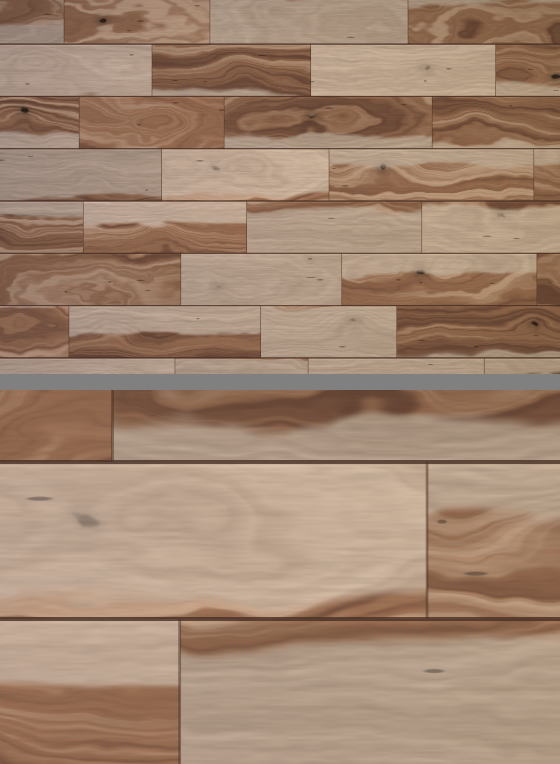
Top: the whole. Bottom: its middle third, enlarged.
Give the GLSL for this texture, as a WebGL 1 fragment shader.

```glsl
precision highp float;
// Hardwood floor: staggered planks with wavy heartwood, pale sapwood and knots.
uniform vec2 u_resolution;

float hash(vec2 p) {
  vec3 q = fract(p.xyx * vec3(0.1031, 0.1030, 0.0973));
  q += dot(q, q.yzx + 33.33);
  return fract((q.x + q.y) * q.z);
}

float noise(vec2 p) {
  vec2 i = floor(p), f = fract(p);
  f = f * f * (3.0 - 2.0 * f);
  return mix(mix(hash(i), hash(i + vec2(1.0, 0.0)), f.x),
             mix(hash(i + vec2(0.0, 1.0)), hash(i + 1.0), f.x), f.y);
}

float fbm(vec2 p) {
  float sum = 0.0, amp = 0.5;
  for (int i = 0; i < 4; i++) {
    sum += amp * noise(p);
    p = p * 2.03 + 17.1;
    amp *= 0.5;
  }
  return sum;
}

// Position of the k-th butt joint in a row, in plank heights.
float joint(float k, float row) {
  float stagger = mix(2.86, 1.05, mod(row, 2.0));
  return 3.49 * k + stagger + 1.2 * (hash(vec2(k + 31.0, row + 7.0)) - 0.5);
}

// Wood colour; p is the place in the plank, size its length, id its seed.
vec3 wood(vec2 p, float size, vec2 id) {
  float tone = hash(id + 3.7), sapSide = hash(id + 9.1), figure = hash(id + 14.3);
  vec2 g = p + 40.0 * vec2(hash(id + 21.0), hash(id + 25.0));
  vec2 knot = vec2(size * mix(0.2, 0.8, hash(id + 5.2)), mix(0.25, 0.75, hash(id + 6.8)));
  vec2 d = p - knot;

  // Growth rings: straight layers or long ovals, bent by noise and the knot
  float warp = fbm(g * vec2(0.8, 1.7)) - 0.47;
  float bulge = exp(-dot(d * vec2(2.2, 3.0), d * vec2(2.2, 3.0)));
  float oval = length(d * vec2(0.24, 1.0));
  float field = mix(p.y, oval, smoothstep(0.4, 0.6, figure)) + 0.55 * warp;
  field += 0.22 * bulge * sign(figure - 0.5);
  float bands = fbm(vec2(field * 9.0 + id.x * 7.3, g.x * 0.15));
  float lines = 0.5 + 0.5 * sin(field * 62.0 + 5.0 * bands);
  float streaks = noise(g * vec2(1.6, 42.0)) - 0.5;
  float pores = noise(g * vec2(9.0, 75.0)) - 0.5;

  // Heartwood, from tan to dark brown
  float depth = smoothstep(0.22, 0.72, bands) * 0.75 + 0.5 * (tone - 0.42);
  depth += 0.13 * lines * lines + 0.16 * streaks;
  vec3 color = mix(vec3(0.70, 0.58, 0.48), vec3(0.54, 0.39, 0.29), smoothstep(-0.05, 0.55, depth));
  color = mix(color, vec3(0.39, 0.265, 0.205), smoothstep(0.5, 1.05, depth));

  // Sapwood along one edge, or over most of a pale plank
  float edge = sapSide < 0.5 ? p.y : 1.0 - p.y;
  float reach = mix(-0.15, 0.45, hash(id + 11.9)) + 0.9 * smoothstep(0.72, 0.8, hash(id + 17.4));
  float sap = 1.0 - smoothstep(-0.04, 0.06, edge + 0.5 * warp - reach);
  vec3 pale = vec3(0.745, 0.665, 0.590) - 0.07 * bands - 0.025 * lines;
  color = mix(color, pale, sap * 0.93);
  color *= 1.0 + 0.07 * streaks + 0.05 * pores;

  // Knot with a soft brown halo
  float knotty = step(0.45, hash(id + 28.6)) * (1.0 - 0.6 * sap);
  float r = length(d * vec2(0.65, 1.0)) + 0.06 * (noise(g * 12.0) - 0.5);
  color *= 1.0 - knotty * (0.22 * exp(-r * r * 90.0) + 0.45 * (1.0 - smoothstep(0.015, 0.055, r)));

  // Short mineral flecks
  for (int i = 0; i < 4; i++) {
    vec2 seed = id + float(i) * 3.3;
    vec2 c = vec2(size * hash(seed + 41.0), 0.1 + 0.8 * hash(seed + 47.0));
    float fleck = 1.0 - smoothstep(0.4, 1.0, length((p - c) / vec2(0.04 + 0.09 * hash(seed), 0.018)));
    color *= 1.0 - 0.3 * fleck * step(0.4, hash(seed + 53.0));
  }
  return color;
}

void main() {
  vec2 uv = gl_FragCoord.xy / u_resolution;
  float px = 7.15 / u_resolution.y;
  vec2 q = gl_FragCoord.xy * px / 1.0;
  q.y += 0.693;

  // Find the row and the plank within it
  float row = floor(q.y);
  float k = floor((q.x - mix(2.86, 1.05, mod(row, 2.0))) / 3.49);
  if (q.x < joint(k, row)) k -= 1.0;
  else if (q.x > joint(k + 1.0, row)) k += 1.0;
  float left = joint(k, row), right = joint(k + 1.0, row);
  vec2 p = vec2(q.x - left, q.y - row);
  vec2 id = vec2(k + 12.0, row + 5.0) * vec2(1.37, 2.91);
  vec3 color = wood(p, right - left, id);
  color *= 0.94 + 0.12 * hash(id + 61.0);

  // Seams: dark between rows, finer at the butt ends, with a lit upper bevel
  float rowGap = min(p.y, 1.0 - p.y);
  float endGap = min(p.x, right - q.x);
  color *= 1.0 + 0.08 * (1.0 - smoothstep(0.02, 0.05, 1.0 - p.y));
  vec3 seam = vec3(0.27, 0.18, 0.14);
  color = mix(color, seam, 0.8 * (1.0 - smoothstep(0.013 - 0.5 * px, 0.013 + 0.5 * px, rowGap)));
  color = mix(color, seam, 0.5 * (1.0 - smoothstep(0.009 - 0.5 * px, 0.009 + 0.5 * px, endGap)));

  // Room light: cooler at the left, warmer at the right, dim in the corners
  color *= mix(vec3(0.98, 0.98, 1.03), vec3(1.01, 1.0, 0.95), uv.x);
  vec2 c = uv - vec2(0.55, 0.42);
  color *= 1.05 - 0.28 * dot(c, c);
  gl_FragColor = vec4(color, 1.0);
}
```
